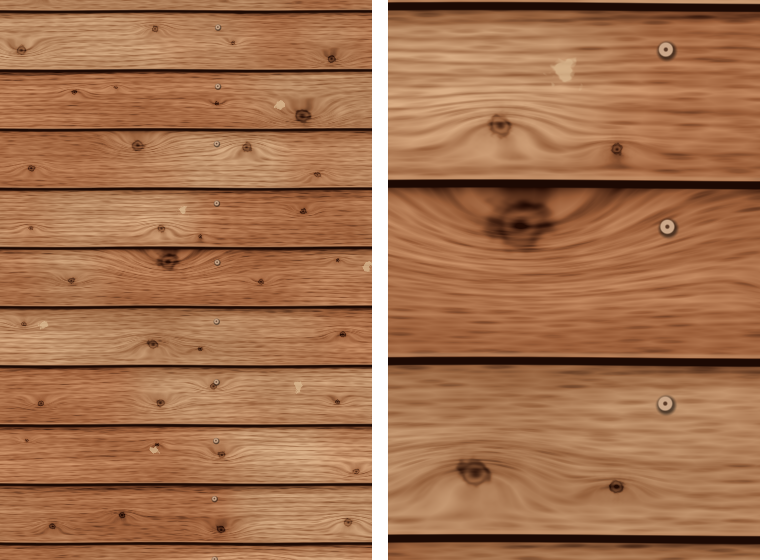
Left, the full canvas; right, a detail of the centre.
Give the GLSL for this texture, as a Shadertoy shader.

```glsl
// Weathered horizontal timber cladding: overlapping boards with a shadow gap,
// knots that bend the growth rings, and a column of nail heads.
// Grain is layered sines; pores and fibres are stretched cellular noise.

const float PITCH = 0.1056;   // board height, in canvas heights
const float WIDTH = 0.664;    // canvas width, in canvas heights

vec2 hash2(vec2 p) {
    return fract(sin(vec2(dot(p, vec2(127.1, 311.7)), dot(p, vec2(269.5, 183.3)))) * 43758.5);
}

// Layered, rotated sines, roughly -1 to 1
float waves(vec2 p) {
    float sum = 0.0, amp = 0.5;
    for (int i = 0; i < 5; i++) {
        p = mat2(0.8, 0.6, -0.6, 0.8) * p * 1.6 + 1.7;
        sum += amp * sin(p.x + 1.3 * sin(p.y));
        amp *= 0.65;
    }
    return sum;
}

// Distance to the nearest scattered point
float cells(vec2 p) {
    vec2 cell = floor(p);
    float nearest = 2.0;
    for (int y = -1; y <= 1; y++)
        for (int x = -1; x <= 1; x++) {
            vec2 c = cell + vec2(x, y);
            nearest = min(nearest, distance(p, c + hash2(c)));
        }
    return nearest;
}

// Wood colour from near black (0) through brown (0.5) to pale tan (1)
vec3 woodRamp(float t) {
    vec3 dark = mix(vec3(0.13, 0.04, 0.01), vec3(0.59, 0.38, 0.24), clamp(t * 2.0, 0.0, 1.0));
    return mix(dark, vec3(0.85, 0.68, 0.53), clamp(t * 2.0 - 1.0, 0.0, 1.0));
}

void mainImage(out vec4 fragColor, in vec2 fragCoord) {
    vec2 p = fragCoord / iResolution.xy * vec2(WIDTH, 1.0);
    float px = 1.0 / iResolution.y;

    // Board index, and height within the board (0 bottom, 1 top)
    float level = (p.y - 0.030 + 0.0006 * sin(p.x * 17.0)) / PITCH;
    float row = floor(level);
    float f = level - row;
    vec2 seed = hash2(vec2(row, 7.0)) * 40.0;

    // Knots raise the grain into closed rings and darken their cores
    float grainY = p.y;
    float knotDark = 0.0;
    for (int i = 0; i < 4; i++) {
        vec2 h = hash2(vec2(row * 3.0 + 5.0, float(i) + 2.0));
        vec2 size = hash2(h * 91.0 + 3.0);
        vec2 center = vec2((float(i) + 0.15 + 0.7 * h.x) * WIDTH / 4.0,
                           0.030 + (row + 0.15 + 0.65 * h.y) * PITCH);
        float radius = 0.003 + 0.009 * size.x * size.x;
        if (row == 4.0 && i == 1) radius = 0.015;   // one broad knot
        vec2 d = (p - center) * vec2(0.85, 1.0);
        vec2 oval = d * vec2(0.5, 1.0);
        grainY += (size.y > 0.5 ? 3.0 : -3.0) * radius
                * exp(-dot(oval, oval) / (6.0 * radius * radius));
        float r = length(d) / radius * (1.0 + 0.25 * waves(d / radius + h * 20.0));
        float rim = (r - 0.8) * 4.0;
        knotDark += 0.30 * exp(-rim * rim) + 0.45 * exp(-r * r * 6.0) + 0.16 * exp(-r * r * 0.3);
    }

    // Stains, growth rings, streaks and fibres
    vec2 g = vec2(p.x, grainY);
    float stain = waves(p * vec2(5.0, 9.0) + seed);
    float patchy = smoothstep(-0.5, 0.5, waves(p * vec2(3.0, 2.0) + seed.yx));
    float ringPhase = grainY * 760.0 + 4.5 * waves(g * vec2(3.5, 16.0) + seed);
    float rings = pow(0.5 + 0.5 * sin(ringPhase), 3.0);
    float streaks = waves(g * vec2(5.0, 110.0) + seed);
    float fibres = cells(g * vec2(45.0, 330.0) + seed);
    float pores = 1.0 - smoothstep(0.08, 0.3, cells(g * vec2(22.0, 160.0) + seed.yx));

    float tone = 0.76 + 0.08 * (hash2(vec2(row, 3.0)).x - 0.5);
    tone += 0.11 * stain + 0.12 * (patchy - 0.5) + 0.10 * streaks;
    tone -= rings * (0.13 + 0.08 * stain) + 0.12 * pores;
    tone += 0.16 * (fibres - 0.45) - knotDark;

    // Overlap shadow under the board above, and grime near the lower edge
    tone -= 0.38 * exp((f - 0.96) * 16.0) * (1.0 + 0.4 * stain);
    tone -= 0.10 * exp(-f * 9.0) * (1.0 + streaks);
    vec3 color = woodRamp(tone);
    color *= mix(vec3(1.02, 0.95, 0.90), vec3(1.0, 1.01, 1.0), patchy);

    // Pale chipped spot on some boards
    vec2 chipRandom = hash2(vec2(row, 19.0));
    vec2 chip = p - vec2(chipRandom.x * WIDTH, 0.030 + (row + 0.35 + 0.4 * chipRandom.y) * PITCH);
    float chipMask = exp(-dot(chip, chip) / 0.00012) + 0.35 * waves(p * 130.0);
    chipMask *= step(0.5, hash2(vec2(row, 23.0)).x) * step(length(chip), 0.03);
    color = mix(color, vec3(0.86, 0.73, 0.57), 0.75 * smoothstep(0.55, 0.75, chipMask));

    // Nail heads: dark seat, pale disc, small recess
    vec2 jitter = hash2(vec2(row, 31.0)) - 0.5;
    vec2 nail = p - vec2(0.383 + 0.006 * p.y + 0.003 * jitter.x,
                         0.030 + (row + 0.74 + 0.04 * jitter.y) * PITCH);
    float nailR = length(nail);
    color *= 1.0 - 0.55 * (1.0 - smoothstep(0.0040, 0.0070, length(nail + vec2(-0.0006, 0.001))));
    color = mix(color, vec3(0.80, 0.66, 0.54), 1.0 - smoothstep(0.0042 - px, 0.0042 + px, nailR));
    color = mix(color, vec3(0.30, 0.17, 0.10), 0.9 * (1.0 - smoothstep(0.0012 - px, 0.0012 + px, nailR)));

    // Lit lower lip of each board and the black gap below it
    float s = fract(level + 0.5) - 0.5;
    float w = px / PITCH;
    float lip = smoothstep(0.010, 0.018, s) * (1.0 - smoothstep(0.026, 0.045, s));
    color = mix(color, vec3(0.80, 0.60, 0.44), 0.55 * lip);
    float gap = smoothstep(-0.033 - w, -0.033 + w, s) * (1.0 - smoothstep(0.012 - w, 0.012 + w, s));
    color = mix(color, vec3(0.11, 0.035, 0.01), gap);

    fragColor = vec4(color, 1.0);
}
```
